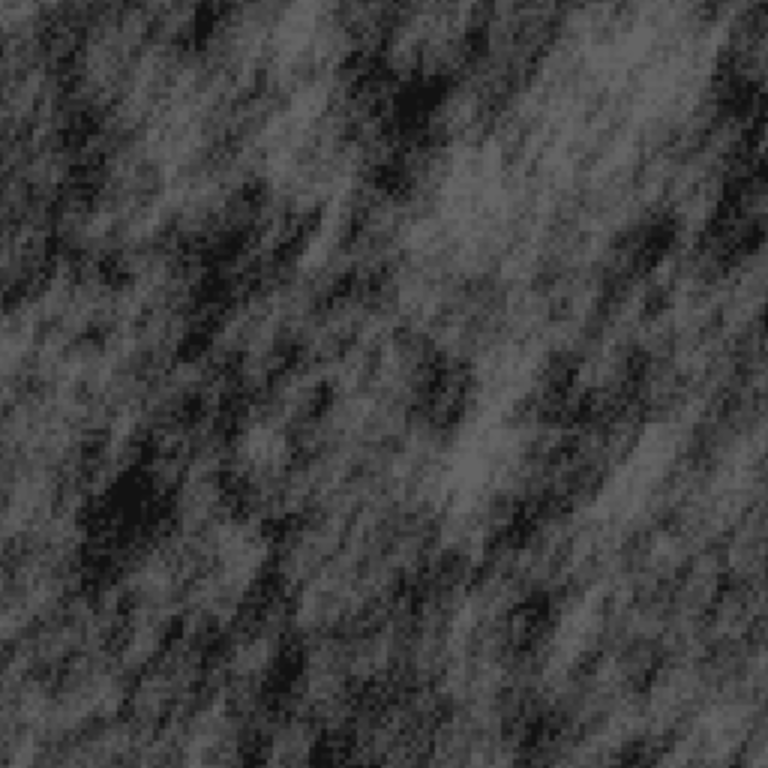
A Shadertoy shader for this texture:

```glsl
// Dark grey, coarsely grained stone with slanted, smoky streaks.

const float GRAIN_CELLS = 128.0;   // grains across the canvas
const float STREAK_ANGLE = 1.12;   // radians from the horizontal
const float STREAK_STRETCH = 2.3;  // length of a streak over its width

float hash(vec2 cell, uint seed) {
    uvec2 q = uvec2(ivec2(cell)) * uvec2(1597334673u, 3812015801u);
    uint h = q.x ^ q.y ^ (seed * 2654435769u);
    h = (h ^ (h >> 16)) * 2246822519u;
    h = (h ^ (h >> 13)) * 3266489917u;
    h ^= h >> 16;
    return float(h >> 8) / 16777216.0;
}

// Smooth value noise, centred on zero.
float valueNoise(vec2 p, uint seed) {
    vec2 cell = floor(p);
    vec2 f = fract(p);
    f = f * f * (3.0 - 2.0 * f);
    float low = mix(hash(cell, seed), hash(cell + vec2(1, 0), seed), f.x);
    float high = mix(hash(cell + vec2(0, 1), seed), hash(cell + vec2(1, 1), seed), f.x);
    return mix(low, high, f.y) - 0.5;
}

// Noise drawn out along a direction; frequency counts features across it.
float streakNoise(vec2 p, float angle, float frequency, uint seed) {
    vec2 along = vec2(cos(angle), sin(angle));
    vec2 across = vec2(along.y, -along.x);
    vec2 q = vec2(dot(p, across), dot(p, along) / STREAK_STRETCH);
    return valueNoise(q * frequency + 23.7 * float(seed), seed);
}

// Layers from broad clouds to thin streaks, each tilted a little differently.
float streakField(vec2 p) {
    float sum = 0.72 * streakNoise(p, STREAK_ANGLE - 0.05, 7.5, 11u);
    sum += 1.00 * streakNoise(p, STREAK_ANGLE + 0.08, 15.0, 12u);
    sum += 0.88 * streakNoise(p, STREAK_ANGLE - 0.10, 29.0, 13u);
    sum += 0.88 * streakNoise(p, STREAK_ANGLE + 0.03, 54.0, 14u);
    sum += 0.75 * streakNoise(p, STREAK_ANGLE - 0.04, 92.0, 15u);
    return sum;
}

// Grey level of one grain: darks reach further than lights.
float grainTone(vec2 cell) {
    float speckle = hash(cell, 9u) - 0.5;
    float z = 2.65 * streakField(cell / GRAIN_CELLS) + 1.8 * speckle;
    z = clamp(z, -2.6, 2.6);
    return 0.271 + 0.062 * z - 0.006 * z * z;
}

// Blends the four nearest grains for soft, slightly blocky edges.
float softGrains(vec2 p) {
    vec2 g = p * GRAIN_CELLS;
    vec2 cell = floor(g);
    vec2 blend = smoothstep(0.15, 0.85, g - cell);
    float low = mix(grainTone(cell), grainTone(cell + vec2(1, 0)), blend.x);
    float high = mix(grainTone(cell + vec2(0, 1)), grainTone(cell + vec2(1, 1)), blend.x);
    return mix(low, high, blend.y);
}

void mainImage(out vec4 fragColor, in vec2 fragCoord) {
    vec2 p = fragCoord / iResolution.y;
    fragColor = vec4(vec3(softGrains(p)), 1.0);
}
```
